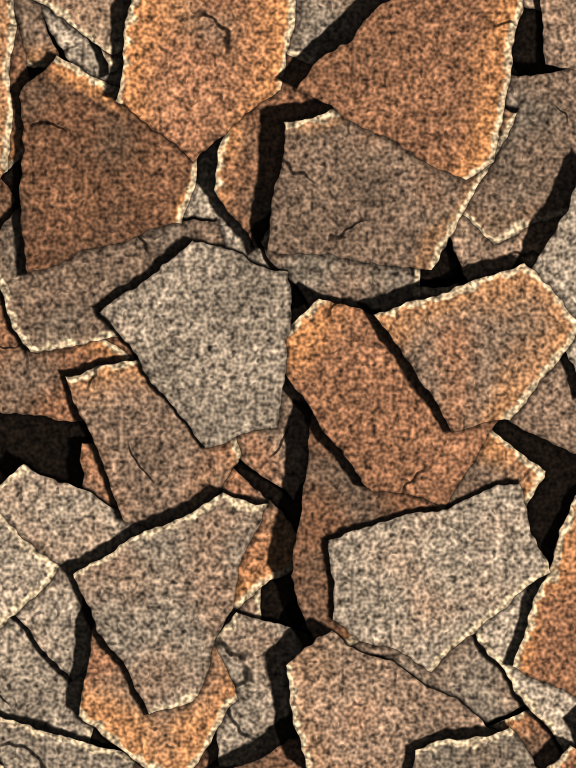
Give the GLSL for this texture, as a Shadertoy shader.

```glsl
// Overlapping slabs of rough brown stone in low sunlight, with pale rims and deep gaps.
#define CELL 0.48          // spacing of slabs inside one layer
#define LAYERS 6
#define SIDES 5
#define SEED 3.0
#define GRAIN 0.75         // contrast of the fine grain
#define RIM_WIDTH 0.014
#define RIM_SHARE 0.36     // share of sides with a pale rim
#define SHADOW_DIR vec2(-0.84, 0.54)
#define SHADOW_DARK 0.17

const float TAU = 6.28319;
const vec3 GAP    = vec3(0.11, 0.085, 0.065);
const vec3 STONE  = vec3(0.57, 0.46, 0.37);
const vec3 RUST   = vec3(0.56, 0.39, 0.28);
const vec3 SILVER = vec3(0.65, 0.57, 0.48);
const vec3 ORANGE = vec3(0.86, 0.58, 0.36);
const vec3 CREAM  = vec3(0.95, 0.83, 0.66);

vec2 hash2(vec2 p) {
    vec3 a = fract(p.xyx * vec3(0.1031, 0.1030, 0.0973));
    a += dot(a, a.yzx + 33.33);
    return fract((a.xx + a.yz) * a.zy);
}

float cornerSlope(vec2 corner, vec2 offset) {
    float angle = TAU * hash2(corner).x;
    return dot(vec2(cos(angle), sin(angle)), offset);
}

// Gradient noise, roughly -0.7 to 0.7
float noise(vec2 p) {
    vec2 i = floor(p), f = p - i;
    vec2 u = f * f * f * (f * (f * 6.0 - 15.0) + 10.0);
    vec2 e = vec2(1.0, 0.0);
    return mix(mix(cornerSlope(i, f), cornerSlope(i + e, f - e), u.x),
               mix(cornerSlope(i + e.yx, f - e.yx), cornerSlope(i + 1.0, f - 1.0), u.x), u.y);
}

// Convex slab: x = distance to its edge, y = distance to its shadow,
// z = depth inside the nearest rimmed side
vec3 slab(vec2 q, vec2 id) {
    vec2 traits = hash2(id + 7.3);
    vec2 axes = mix(vec2(0.15, 0.10), vec2(0.22, 0.14), hash2(id + 3.1));
    float turn = TAU * traits.x, reach = mix(0.012, 0.048, traits.y);
    mat2 rotation = mat2(cos(turn), -sin(turn), sin(turn), cos(turn));
    vec2 local = rotation * q;
    vec2 shadowDir = rotation * SHADOW_DIR;
    vec3 d = vec3(-1.0, -1.0, 1.0);
    for (int i = 0; i < SIDES; i++) {
        vec2 h = hash2(id + 13.7 * float(i) + 1.9);
        float angle = TAU * (float(i) + 0.6 * h.x) / float(SIDES);
        vec2 n = vec2(cos(angle), sin(angle));
        float side = dot(local, n) - length(axes * n) * mix(0.8, 1.1, h.y);
        d.x = max(d.x, side);
        d.y = max(d.y, side - reach * max(0.0, dot(n, shadowDir)));
        if (fract(h.y * 17.0) < RIM_SHARE) d.z = min(d.z, -side);
    }
    return d;
}

vec3 stoneColor(vec2 q, vec2 id, float edge, float rim, float rough) {
    vec2 tone = hash2(id + 5.7);
    float blotch = noise(q * 9.0 + id * 3.1);
    float streak = noise(q * vec2(14.0, 45.0) + id);
    vec3 color = mix(STONE, RUST, smoothstep(0.5, 0.9, tone.x + 0.5 * blotch));
    color = mix(color, SILVER, 1.0 - smoothstep(0.1, 0.35, tone.x + 0.3 * blotch));
    color *= 0.86 + 0.3 * tone.y + 0.25 * blotch + 0.15 * streak;

    // Weathered halo and pale broken edge
    float halo = 1.0 - smoothstep(0.005, mix(0.03, 0.12, tone.y), rim + 0.07 * blotch);
    color = mix(color, ORANGE, 0.8 * halo * smoothstep(0.2, 0.7, tone.x));
    float pale = 1.0 - smoothstep(0.5 * RIM_WIDTH, RIM_WIDTH, rim + 0.014 * rough);
    color = mix(color, CREAM, 0.9 * pale);

    // Short cracks and a worn outer edge
    float crack = 1.0 - smoothstep(0.006, 0.03, abs(noise(q * 6.0 + id * 1.7) + 0.06 * rough));
    color *= 1.0 - 0.65 * crack * smoothstep(0.2, 0.35, noise(q * 7.0 - id * 2.3));
    return color * mix(0.8, 1.0, smoothstep(0.0, 0.006, -edge));
}

void mainImage(out vec4 fragColor, in vec2 fragCoord) {
    vec2 p = fragCoord / iResolution.x;
    float soft = 0.8 / iResolution.x;

    // Grain shared by all slabs, and a ragged warp for their outlines
    float rough = noise(p * 48.0);
    float grain = 0.9 * noise(p * 150.0) + 0.7 * noise(p * 78.0 + 9.0) + 0.4 * rough;
    float pits = smoothstep(0.22, 0.5, noise(p * 95.0 + 31.0));
    vec2 warp = 0.016 * vec2(noise(p * 11.0), noise(p * 11.0 + 50.0))
              + 0.005 * vec2(rough, noise(p * 55.0 + 20.0));
    vec2 ragged = p + warp;

    // Paint layers from the lowest up, each one shading those below
    vec3 color = GAP;
    for (int layer = 0; layer < LAYERS; layer++) {
        float k = float(layer);
        vec2 shift = fract(k * vec2(0.755, 0.570));
        vec2 home = floor(ragged / CELL + shift);
        for (int n = 0; n < 9; n++) {
            vec2 cell = home + vec2(float(n % 3 - 1), float(n / 3 - 1));
            vec2 id = cell + k * vec2(41.0, 17.0) + SEED * 11.0;
            vec2 center = (cell - shift + 0.5 + 0.28 * (hash2(id) - 0.5)) * CELL;
            vec2 q = ragged - center;
            if (dot(q, q) > 0.3) continue;
            vec3 d = slab(q, id);
            if (d.y > 0.02) continue;
            color *= mix(SHADOW_DARK, 1.0, smoothstep(-0.003, 0.003, d.y));
            color *= mix(0.6, 1.0, smoothstep(0.0, 0.012, d.x));
            if (d.x > soft) continue;
            vec3 top = stoneColor(q, id, d.x, d.z, rough);
            color = mix(color, top, 1.0 - smoothstep(-soft, soft, d.x));
        }
    }
    color *= (1.0 + GRAIN * grain) * (1.0 - 0.35 * pits);
    fragColor = vec4(clamp(color, 0.0, 1.0), 1.0);
}
```
